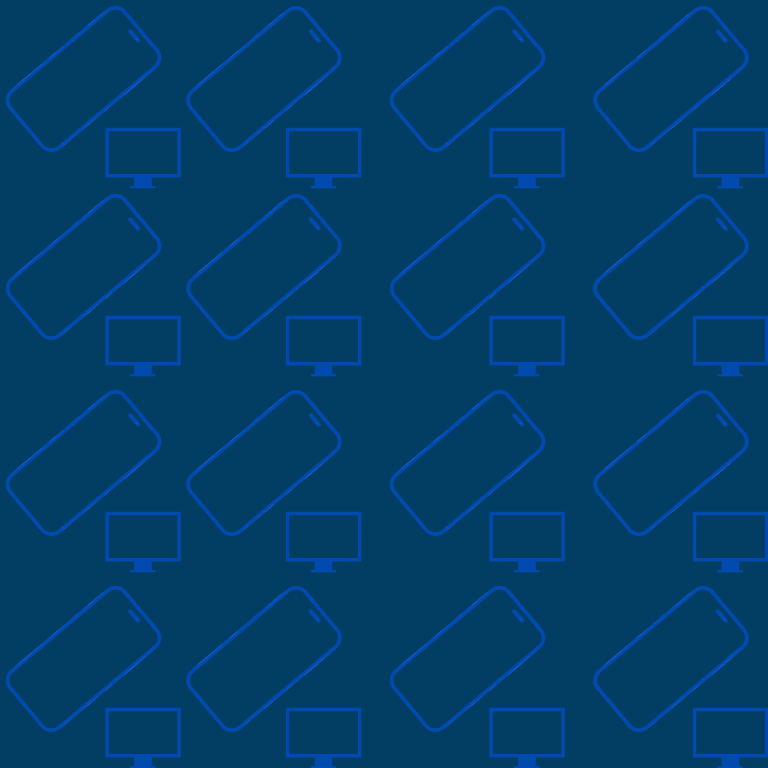
Reproduce this pattern procedurally as a Shadertoy shader.

```glsl
#define CANVAS 768.0               // design units per canvas height
#define PITCH vec2(203.5, 196.0)   // spacing of the repeats
#define FIRST_TRIM vec2(23.0, 8.0) // first column and row are narrower
#define REPEATS 4.0
#define PHONE_TILT 0.698
#define PHONE_CORE vec2(62.5, 24.6)
#define PHONE_RADIUS 14.0
#define PHONE_LINE 3.7
#define SCREEN_LINE 3.4
#define GROUND vec3(0.006, 0.24, 0.388)
#define INK vec3(0.0, 0.29, 0.69)
#define GLINT vec3(0.16, 0.41, 0.84)

float hash(float n) {
    n = fract(n * 0.1031);
    n *= n + 33.33;
    return fract(n * (n + n));
}

float noise(float x) {
    float i = floor(x), f = fract(x);
    return mix(hash(i), hash(i + 1.0), f * f * (3.0 - 2.0 * f));
}

float box(vec2 p, vec2 halfSize) {
    vec2 q = abs(p) - halfSize;
    return length(max(q, 0.0)) + min(max(q.x, q.y), 0.0);
}

// Band of the given width just inside the zero contour
float innerBand(float d, float width) {
    return abs(d + 0.5 * width) - 0.5 * width;
}

float cover(float d, float pixel) {
    return clamp(0.5 - d / pixel, 0.0, 1.0);
}

// Position in the phone's frame: x along its length, y across
vec2 phoneSpace(vec2 p) {
    float c = cos(PHONE_TILT), s = sin(PHONE_TILT);
    p -= vec2(83.5, 79.0);
    return vec2(c * p.x - s * p.y, s * p.x + c * p.y);
}

float phoneOutline(vec2 q) {
    return box(q, PHONE_CORE) - PHONE_RADIUS;
}

float phone(vec2 q) {
    float d = innerBand(phoneOutline(q), PHONE_LINE);
    float speaker = box(q - vec2(66.5, -0.3), vec2(0.0, 6.0)) - 2.1;
    d = min(d, speaker);

    // Side buttons: three above, one below
    float edge = PHONE_CORE.y + PHONE_RADIUS;
    for (float i = 0.0; i < 3.0; i++)
        d = min(d, box(q - vec2(22.0 + 14.0 * i, -edge), vec2(4.5, 0.5)));
    return min(d, box(q - vec2(30.0, edge), vec2(9.0, 0.5)));
}

float monitor(vec2 p) {
    float d = innerBand(box(p - vec2(143.1, 152.6), vec2(37.7, 24.8)), SCREEN_LINE);
    d = min(d, box(p - vec2(143.0, 182.0), vec2(8.8, 5.0)));
    return min(d, box(p - vec2(142.8, 187.2), vec2(12.7, 1.1)));
}

// Uneven light along the long sides, plus a dot on the speaker
float glint(vec2 q, float pixel) {
    float rim = cover(abs(phoneOutline(q) + 0.5) - 0.45, pixel);
    float sides = 1.0 - smoothstep(52.0, 64.0, abs(q.x));
    float wear = smoothstep(0.2, 0.8, noise(q.x * 0.12 + 40.0 + 17.0 * step(0.0, q.y)));
    float dot = cover(length(q - vec2(66.5, 4.0)) - 0.8, pixel);
    return max(rim * sides * mix(0.25, 0.9, wear), 0.6 * dot);
}

void mainImage(out vec4 fragColor, in vec2 fragCoord) {
    float pixel = CANVAS / iResolution.y;
    vec2 p = vec2(fragCoord.x, iResolution.y - fragCoord.y) * pixel;

    // Repeat the pair, with the first column and row closed up
    vec2 cell = clamp(floor((p + FIRST_TRIM - 3.0) / PITCH), 0.0, REPEATS - 1.0);
    p -= cell * PITCH - FIRST_TRIM * step(0.5, cell);

    vec2 q = phoneSpace(p);
    float ink = cover(min(phone(q), monitor(p)), pixel);
    vec3 color = mix(GROUND, INK, ink);
    color = mix(color, GLINT, 0.7 * glint(q, pixel));
    fragColor = vec4(color, 1.0);
}
```
